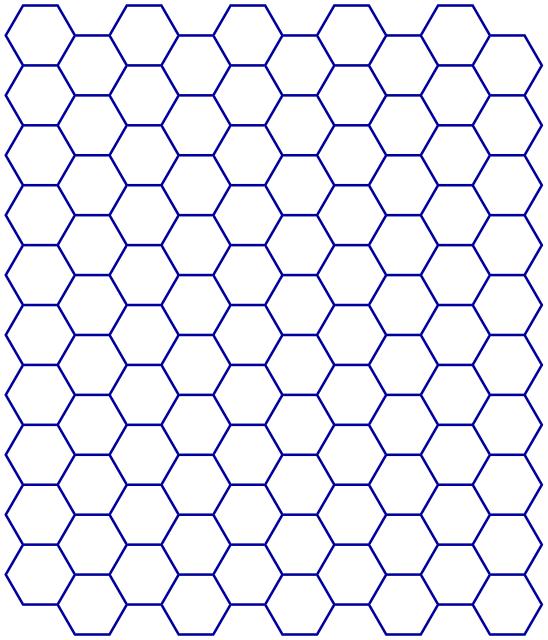
Write a WebGL 2 fragment shader that draws this pattern.

```glsl
#version 300 es
precision highp float;
// Honeycomb outline: a finite patch of flat-topped hexagons, odd columns
// dropped by half a cell. The stroke is the distance to the nearest outline,
// taken over the closest column and its two neighbours.

uniform vec2 u_resolution;
out vec4 outColor;

// Lengths are fractions of the design height.
const float ASPECT     = 438.0 / 512.0;          // design width / height
const vec2  CELLS      = vec2(10.0, 10.0);       // columns, rows
const float SIDE       = 0.05404;                // hexagon side
const float LINE_WIDTH = 0.0040;
const vec2  CENTER     = vec2(-0.0003, 0.0);     // patch offset from canvas centre
const vec3  PAPER      = vec3(1.0);
const vec3  INK        = vec3(0.0, 0.0, 0.615);

const float APOTHEM = SIDE * 0.866025;
const vec2  PITCH   = vec2(1.5 * SIDE, 2.0 * APOTHEM);

// Signed distance to a flat-topped hexagon.
float hexagonDistance(vec2 p, float apothem) {
    const vec3 k = vec3(-0.866025, 0.5, 0.577350);
    p = abs(p);
    p -= 2.0 * min(dot(k.xy, p), 0.0) * k.xy;
    p -= vec2(clamp(p.x, -k.z * apothem, k.z * apothem), apothem);
    return length(p) * sign(p.y);
}

// Distance to the closest outline; p starts at the top left cell, y downward.
float honeycombDistance(vec2 p) {
    float nearest = 1e3;
    float column = floor(p.x / PITCH.x + 0.5);
    for (float k = -1.0; k <= 1.0; k++) {
        float col = clamp(column + k, 0.0, CELLS.x - 1.0);
        float shift = 0.5 * mod(col, 2.0);
        float row = clamp(floor(p.y / PITCH.y - shift + 0.5), 0.0, CELLS.y - 1.0);
        vec2 cell = vec2(col, row + shift) * PITCH;
        nearest = min(nearest, abs(hexagonDistance(p - cell, APOTHEM)));
    }
    return nearest;
}

void main() {
    // Fit the design into the canvas, centred
    float scale = min(u_resolution.y, u_resolution.x / ASPECT);
    vec2 p = (gl_FragCoord.xy - 0.5 * u_resolution) / scale - CENTER;

    // Move the origin to the centre of the top left cell
    vec2 span = (CELLS - vec2(1.0, 0.5)) * PITCH;
    p = vec2(p.x, -p.y) + 0.5 * span;

    // Stroke with one pixel of smoothing
    float d = honeycombDistance(p);
    float ink = clamp((0.5 * LINE_WIDTH - d) * scale + 0.5, 0.0, 1.0);
    outColor = vec4(mix(PAPER, INK, ink), 1.0);
}
```
